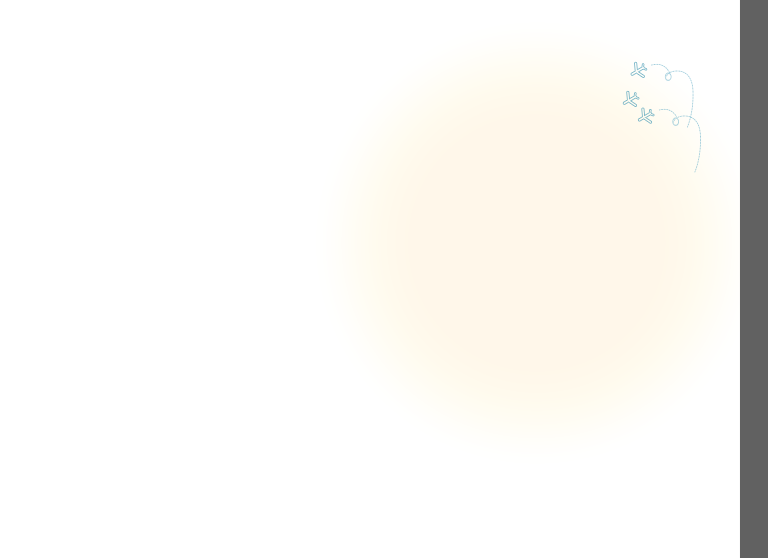
Write a Shadertoy shader that draws this background.

```glsl
// A soft cream glow on white, a grey band along the right edge, and three
// small outlined planes with two looping dotted trails. The glow is a radial
// ramp; planes are mirrored capsule distances, trails are sampled curves.

float segment(vec2 p, vec2 a, vec2 b) {
    vec2 ab = b - a;
    return length(p - a - ab * clamp(dot(p - a, ab) / dot(ab, ab), 0.0, 1.0));
}

// Coverage of a thin line at distance d, smoothed over one pixel
float stroke(float d, float halfWidth, float pixel) {
    return clamp(0.5 + (halfWidth - d) / pixel, 0.0, 1.0);
}

// Outline distance of a plane whose nose points down and to the left
float planeOutline(vec2 p) {
    vec2 nose = normalize(vec2(-0.85, -0.5));
    vec2 q = vec2(dot(p, nose), abs(dot(p, vec2(-nose.y, nose.x))));
    float body = segment(q, vec2(-1.1, 0.0), vec2(1.15, 0.0)) - 0.22;
    float wing = segment(q, vec2(0.3, 0.0), vec2(-0.35, 1.35)) - 0.2;
    float tail = segment(q, vec2(-1.0, 0.0), vec2(-1.4, 0.5)) - 0.15;
    return abs(min(body, min(wing, tail)));
}

// Distance to a quadratic curve, with the nearest parameter in y
vec2 curve(vec2 p, vec2 a, vec2 b, vec2 c) {
    vec2 best = vec2(1e5, 0.0);
    vec2 last = a;
    for (int i = 1; i <= 14; i++) {
        float t = float(i) / 14.0;
        vec2 next = mix(mix(a, b, t), mix(b, c, t), t);
        float d = segment(p, last, next);
        if (d < best.x) {
            float along = dot(p - last, next - last) / dot(next - last, next - last);
            best = vec2(d, t + (clamp(along, 0.0, 1.0) - 1.0) / 14.0);
        }
        last = next;
    }
    return best;
}

// Dotted line: the dot count sets the spacing along the curve
float dotted(vec2 hit, float dots, float pixel) {
    float gap = 0.7 + 0.3 * cos(6.2832 * hit.y * dots);
    return stroke(hit.x, 0.07, pixel) * gap;
}

float trail(vec2 p, float pixel) {
    float ink = dotted(curve(p, vec2(0.0), vec2(2.4, 0.6), vec2(3.4, -1.8)), 9.0, pixel);
    float loopLine = abs(length((p - vec2(2.95, -2.1)) * vec2(1.0, 0.8)) - 0.52);
    ink = max(ink, stroke(loopLine, 0.07, pixel) * 0.85);
    ink = max(ink, dotted(curve(p, vec2(2.5, -2.2), vec2(3.1, -0.9), vec2(5.0, -1.1)), 6.0, pixel));
    ink = max(ink, dotted(curve(p, vec2(5.0, -1.1), vec2(7.5, -1.5), vec2(7.4, -5.4)), 12.0, pixel));
    return max(ink, dotted(curve(p, vec2(7.4, -5.4), vec2(7.4, -8.5), vec2(6.4, -11.1)), 12.0, pixel));
}

void mainImage(out vec4 fragColor, in vec2 fragCoord) {
    vec2 p = fragCoord / iResolution.y;
    float pixel = 100.0 / iResolution.y; // in hundredths of the height

    // Glow: white to pale yellow to cream
    float r = length(p - vec2(0.962, 0.5645));
    vec3 color = mix(vec3(1.0), vec3(1.0, 0.985, 0.935), 1.0 - smoothstep(0.27, 0.41, r));
    color = mix(color, vec3(1.0, 0.97, 0.918), 1.0 - smoothstep(0.22, 0.31, r));

    // Planes
    float outline = planeOutline((p - vec2(1.143, 0.873)) * 100.0);
    outline = min(outline, planeOutline((p - vec2(1.129, 0.821)) * 100.0));
    outline = min(outline, planeOutline((p - vec2(1.156, 0.791)) * 100.0));
    color = mix(color, vec3(0.3, 0.62, 0.72), 0.8 * stroke(outline, 0.07, pixel));

    // Trails: the same path twice
    for (int i = 0; i < 2; i++) {
        vec2 start = vec2(1.168, 0.8835) + float(i) * vec2(0.0134, -0.0806);
        color = mix(color, vec3(0.45, 0.71, 0.8), 0.75 * trail((p - start) * 100.0, pixel));
    }

    // Grey band at the right
    float band = clamp(0.5 + fragCoord.x - 0.9635 * iResolution.x, 0.0, 1.0);
    fragColor = vec4(mix(color, vec3(0.38), band), 1.0);
}
```
